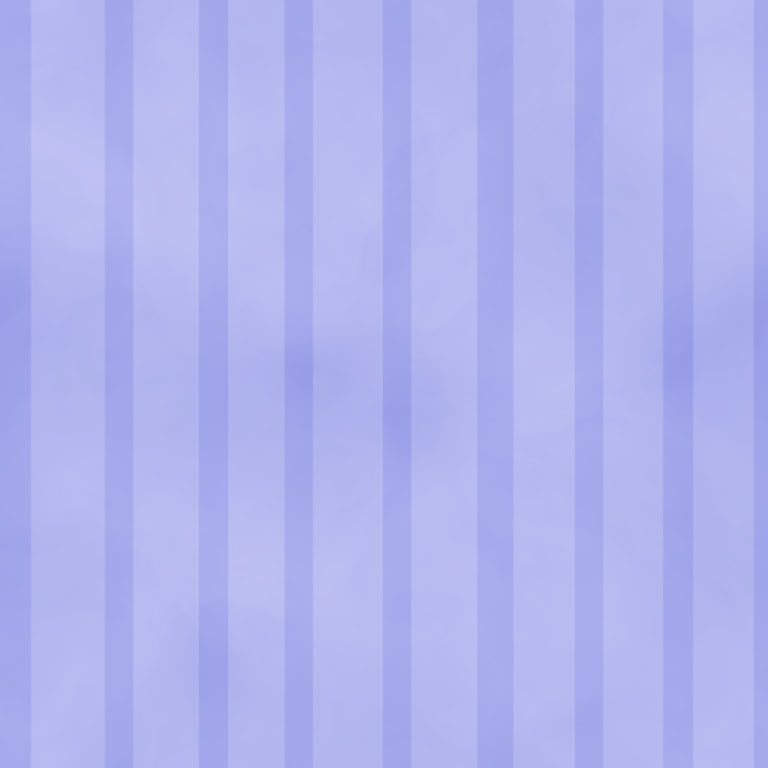
A Shadertoy shader for this pattern:

```glsl
// Eight uneven periwinkle vertical stripes under a soft, tileable watercolour wash.
#define STRIPES 8
#define PAPER_COLOR vec3(0.708, 0.720, 0.937)
#define STRIPE_COLOR vec3(0.645, 0.660, 0.922)
#define PIGMENT vec3(1.0, 0.95, 0.35)
#define CLOUD_DEPTH 0.085
#define BLOTCH_DEPTH 0.034
#define WASH_DEPTH 0.007
#define WASHES 12
#define GRAIN_DEPTH 0.010

// Per-stripe shift from an even pitch, and width, in canvas units
const float SHIFT[STRIPES] = float[](0.0, 0.019, 0.017, 0.003, 0.006, 0.009, 0.006, -0.003);
const float WIDTH[STRIPES] = float[](0.059, 0.037, 0.038, 0.037, 0.037, 0.047, 0.037, 0.039);

// Pigment pools: centre and radius
const vec3 POOLS[5] = vec3[](vec3(0.99, 0.54, 0.11), vec3(0.41, 0.52, 0.07),
    vec3(0.90, 0.59, 0.09), vec3(0.28, 0.10, 0.07), vec3(0.57, 0.43, 0.07));

float hash(vec2 p) {
    vec3 q = fract(vec3(p.xyx) * 0.1031);
    q += dot(q, q.yzx + 33.33);
    return fract((q.x + q.y) * q.z);
}

// Shortest offset on the repeating canvas
vec2 wrapOffset(vec2 d) { return d - round(d); }

float tileNoise(vec2 uv, float period) {
    vec2 p = uv * period;
    vec2 i = floor(p), f = fract(p);
    f = f * f * f * (f * (f * 6.0 - 15.0) + 10.0);
    vec2 a = mod(i, period), b = mod(i + 1.0, period);
    vec2 salt = vec2(period * 1.7, period * 3.1);
    return mix(mix(hash(a + salt), hash(vec2(b.x, a.y) + salt), f.x),
               mix(hash(vec2(a.x, b.y) + salt), hash(b + salt), f.x), f.y);
}

float clouds(vec2 uv) {
    float sum = 0.0, weight = 0.5, period = 4.0;
    for (int i = 0; i < 5; i++) {
        sum += weight * (tileNoise(uv, period) - 0.5);
        weight *= 0.5;
        period *= 2.0;
    }
    return sum;
}

float stripeMask(float x, float pixel) {
    float mask = 0.0;
    for (int i = 0; i < STRIPES; i++) {
        float center = 0.011 + float(i) / float(STRIPES) + SHIFT[i];
        float d = x - center;
        float edge = abs(d - round(d)) - 0.5 * WIDTH[i];
        mask = max(mask, 1.0 - smoothstep(-0.75 * pixel, 0.75 * pixel, edge));
    }
    return mask;
}

// Soft pools with ragged outlines
float blotches(vec2 uv) {
    float sum = 0.0;
    for (int i = 0; i < 5; i++) {
        vec2 d = wrapOffset(uv - POOLS[i].xy) / POOLS[i].z;
        sum += exp(-dot(d, d));
    }
    return sum;
}

// Faint brush rounds: crisp on the rim, fading across the middle
float washes(vec2 uv, float pixel) {
    float sum = 0.0;
    for (int i = 0; i < WASHES; i++) {
        float k = float(i) * 7.0 + 3.0;
        vec2 center = vec2(hash(vec2(k, 11.0)), hash(vec2(k, 29.0)));
        float radius = mix(0.05, 0.17, hash(vec2(k, 47.0)));
        float angle = 6.2832 * hash(vec2(k, 61.0));
        vec2 d = wrapOffset(uv - center);
        float r = length(d);
        float inside = 1.0 - smoothstep(-0.002 - pixel, 0.002 + pixel, r - radius);
        float side = dot(d, vec2(cos(angle), sin(angle))) / radius;
        sum += inside * smoothstep(-0.4, 0.9, side);
    }
    return sum;
}

void mainImage(out vec4 fragColor, in vec2 fragCoord) {
    vec2 uv = fragCoord / iResolution.xy;
    float pixel = 1.0 / iResolution.x;

    // Bend the wash so its outlines look hand brushed
    vec2 bend = vec2(clouds(uv + 0.37), clouds(uv + vec2(0.71, 0.13)));
    vec2 brushed = uv + 0.12 * bend;

    float shade = CLOUD_DEPTH * clouds(brushed);
    shade -= BLOTCH_DEPTH * blotches(brushed);
    shade -= WASH_DEPTH * washes(uv + 0.03 * bend, pixel);
    shade += GRAIN_DEPTH * (tileNoise(brushed + 0.5 * bend, 24.0) - 0.5);

    vec3 color = mix(PAPER_COLOR, STRIPE_COLOR, stripeMask(uv.x, pixel));
    color += PIGMENT * (shade + 0.004);
    fragColor = vec4(clamp(color, 0.0, 1.0), 1.0);
}
```
